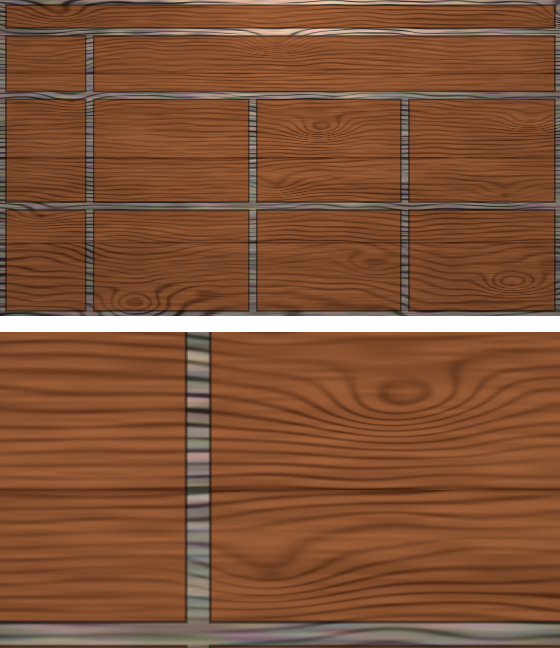
Top: the whole. Bottom: its middle third, enlarged.
A Shadertoy shader for this texture:

```glsl
// Brown stained panels laid over weathered grey planks that show in the gaps.
// A distance to the gap lines separates the two; one warped grain field, with
// knots and plank seams, is shared by both, and a warm light falls from above.

float hash(vec2 p) {
    return fract(sin(dot(p, vec2(127.1, 311.7))) * 43758.5453);
}

float noise(vec2 p) {
    vec2 i = floor(p), f = fract(p);
    f = f * f * (3.0 - 2.0 * f);
    return mix(mix(hash(i), hash(i + vec2(1, 0)), f.x),
               mix(hash(i + vec2(0, 1)), hash(i + vec2(1, 1)), f.x), f.y);
}

// Signed distance to the gaps: negative inside a gap, positive on a panel
float gapDistance(vec2 p, float width) {
    // Rails across, including the outer frame
    float d = min(abs(p.y - 0.0035), abs(p.y - 0.9965));
    d = min(d, min(abs(p.x - 0.0058), abs(p.x - width + 0.0035)));
    d = min(d, min(abs(p.y - 0.899), min(abs(p.y - 0.698), abs(p.y - 0.348))));

    // Uprights: the first stops at the upper rail, the others one rail lower
    if (p.y < 0.899) d = min(d, abs(p.x - 0.2836));
    if (p.y < 0.698) d = min(d, min(abs(p.x - 0.7998), abs(p.x - 1.2813)));
    return d - 0.0127;
}

// Wood brightness: 0 in dark growth lines, near 1 on pale fibres
float woodGrain(vec2 p) {
    float plankY = (p.y - 0.2315) / 0.2685;
    float plank = floor(plankY);
    vec2 shift = vec2(plank * 17.3, plank * 5.7);

    // Growth lines, wider and more arched in the lowest plank
    float wide = plank < 0.0 ? 1.0 : 0.0;
    float rings = p.y * mix(72.0, 46.0, wide);
    rings += mix(2.6, 5.0, wide) * noise(p * vec2(3.0, 8.0) + shift);
    rings += 0.8 * noise(p * vec2(10.0, 32.0) + shift);

    // One knot per stretch of plank bends the lines around it
    float cell = floor(p.x / 0.65), knots = 0.0;
    for (float k = -1.0; k <= 1.0; k++) {
        vec2 id = vec2(cell + k, plank);
        vec2 center = vec2((id.x + 0.2 + 0.6 * hash(id)) * 0.65,
                           0.2315 + (plank + 0.25 + 0.5 * hash(id + 9.0)) * 0.2685);
        vec2 q = (p - center) * vec2(1.0, 2.4);
        float r2 = dot(q, q);
        rings += (2.0 + 3.0 * hash(id + 4.0)) * exp(-r2 * 130.0);
        knots += exp(-r2 * 6000.0) * hash(id + 2.0);
    }
    float line = pow(0.5 + 0.5 * sin(6.2832 * rings), 3.0);
    float strength = 0.2 + 0.7 * noise(p * vec2(4.0, 18.0) + shift + 31.0);

    // Fine fibres and broad tonal bands
    float fibre = noise(p * vec2(16.0, 230.0)) - 0.5;
    float band = noise(p * vec2(1.5, 22.0) + shift) - 0.5;
    float g = 0.86 - 0.65 * line * strength + 0.32 * fibre + 0.22 * band;

    // Dark seam between planks
    float seam = abs(fract(plankY + 0.5) - 0.5) * 0.2685;
    return clamp(g - 0.4 * knots - 0.45 * exp(-seam * seam * 150000.0), 0.0, 1.1);
}

void mainImage(out vec4 fragColor, in vec2 fragCoord) {
    vec2 p = fragCoord / iResolution.y;
    float width = iResolution.x / iResolution.y;
    float px = 1.0 / iResolution.y;
    float d = gapDistance(p, width);
    float grain = woodGrain(p);

    // Light pool near the top centre, fading to the sides
    vec2 l = (p - vec2(0.53 * width, 0.86)) * vec2(1.25, 1.3);
    float pool = exp(-dot(l, l) * 1.6);
    float shade = 0.89 + 0.19 * pool;

    // Stained panel
    vec3 stain = mix(vec3(0.27, 0.13, 0.06), vec3(0.59, 0.355, 0.21), grain) * shade;

    // Bare wood: grey with deep lines, glossy and warm where the light falls
    float bareTone = smoothstep(0.25, 1.05, grain);
    vec3 bare = mix(vec3(0.17, 0.15, 0.14), vec3(0.57, 0.52, 0.49), bareTone);
    float streak = noise(p * vec2(9.0, 110.0) + 50.0);
    float upper = smoothstep(0.78, 0.9, p.y);
    float gloss = pool * mix(0.55 * smoothstep(0.5, 0.9, streak), 0.95, upper * bareTone);
    bare = mix(bare * shade, vec3(0.96, 0.79, 0.67), gloss * (0.35 + 0.65 * bareTone));
    bare += (vec3(noise(p * vec2(20.0, 140.0) + 7.0),
                  noise(p * vec2(20.0, 140.0) + 19.0),
                  noise(p * vec2(20.0, 140.0) + 43.0)) - 0.5) * 0.09;

    // Join the two, with a thin dark edge around each panel
    vec3 color = mix(bare, stain, smoothstep(-px, px, d));
    color *= 1.0 - 0.45 * (1.0 - smoothstep(0.0008, 0.0012 + px, abs(d)));
    fragColor = vec4(clamp(color, 0.0, 1.0), 1.0);
}
```
